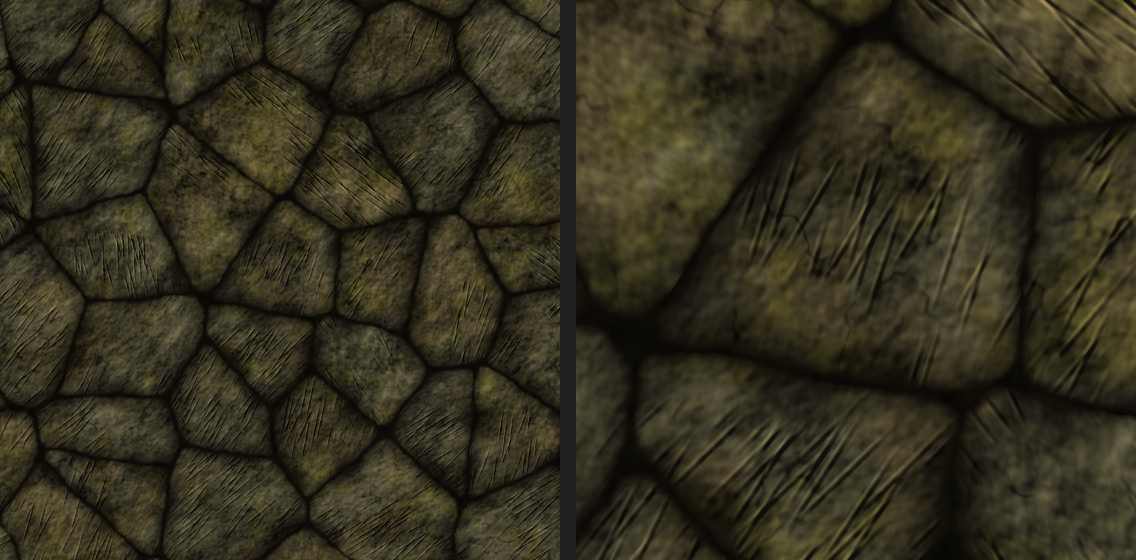
Left, the full canvas; right, a detail of the centre.
This texture is drawn by a WebGL 1 fragment shader. Its source:

```glsl
precision highp float;
// Draws a dry wall of dark, weathered, scratched field stones with narrow joints.
uniform vec2 u_resolution;

#define STONES vec2(5.0, 6.2)
#define JITTER 0.98
#define CORNER_SHARPNESS 170.0
#define EDGE_WOBBLE 0.016
#define JOINT_WIDTH 0.009
#define SHADE_WIDTH 0.036
#define GRAIN_SCALE 58.0
#define RELIEF 1.9
#define BLOTCH 1.15
#define SCRATCH_DEPTH 0.55
#define CRACK_DEPTH 0.30
#define BRIGHTNESS 0.99

const vec3 GREY_OLIVE = vec3(0.258, 0.246, 0.172);
const vec3 MOSS = vec3(0.270, 0.255, 0.105);
const vec3 RUST = vec3(0.282, 0.240, 0.138);
const vec3 JOINT = vec3(0.078, 0.066, 0.039);

float hash(vec2 p) {
  vec3 q = fract(p.xyx * 0.1031);
  q += dot(q, q.yzx + 33.33);
  return fract((q.x + q.y) * q.z);
}

vec2 hash2(vec2 p) {
  return vec2(hash(p + 17.3), hash(p + 71.9));
}

mat2 rotation(float a) {
  return mat2(cos(a), -sin(a), sin(a), cos(a));
}

float noise(vec2 p) {
  vec2 i = floor(p), f = fract(p);
  f = f * f * (3.0 - 2.0 * f);
  return mix(mix(hash(i), hash(i + vec2(1, 0)), f.x),
             mix(hash(i + vec2(0, 1)), hash(i + vec2(1, 1)), f.x), f.y);
}

float fbm(vec2 p) {
  float sum = 0.0, amplitude = 0.533;
  for (int i = 0; i < 4; i++) {
    sum += amplitude * noise(p);
    p = rotation(0.6) * p * 2.03 + 9.7;
    amplitude *= 0.5;
  }
  return sum;
}

// Centre of the stone in a grid cell; alternate rows are staggered.
vec2 stoneCentre(vec2 cell) {
  float stagger = 0.5 * mod(cell.y, 2.0) - 0.25;
  vec2 offset = JITTER * (hash2(cell) - 0.5) + vec2(stagger, 0.0);
  return (cell + 0.5 + offset) / STONES;
}

// Nearest stone, and the rounded distance to its border.
float stoneDistance(vec2 p, out vec2 stone) {
  vec2 base = floor(p * STONES);
  float nearest = 1e3;
  for (int y = -2; y <= 2; y++)
    for (int x = -2; x <= 2; x++) {
      vec2 cell = base + vec2(x, y);
      float d = distance(p, stoneCentre(cell));
      if (d < nearest) { nearest = d; stone = cell; }
    }
  vec2 own = stoneCentre(stone);
  float sum = 0.0;
  for (int y = -2; y <= 2; y++)
    for (int x = -2; x <= 2; x++) {
      if (x == 0 && y == 0) continue;
      vec2 other = stoneCentre(stone + vec2(x, y));
      float d = dot(0.5 * (own + other) - p, normalize(other - own));
      sum += exp(-CORNER_SHARPNESS * d);
    }
  return -log(sum) / CORNER_SHARPNESS;
}

// Thin tapered grooves: dark cut with a lit flank.
float scratches(vec2 p, float angle, float seed) {
  vec2 q = rotation(angle) * p * vec2(10.0, 105.0);
  q.x += hash(vec2(floor(q.y), seed));
  vec2 id = floor(q), f = fract(q), r = hash2(id + seed);
  float y = f.y - 0.5 - 0.4 * (r.x - 0.5) - 0.5 * (f.x - 0.5) * (r.y - 0.5);
  float taper = smoothstep(0.0, 0.3, f.x) * (1.0 - smoothstep(0.6, 1.0, f.x));
  float cut = 1.0 - smoothstep(0.04, 0.20, abs(y));
  float flank = 1.0 - smoothstep(0.0, 0.20, abs(y - 0.27));
  return step(0.5, r.y) * taper * (0.75 * flank - cut);
}

void main() {
  vec2 p = gl_FragCoord.xy / u_resolution.y;

  // Stone layout with uneven outlines
  vec2 wobble = vec2(fbm(p * 16.0), fbm(p * 16.0 + 40.0)) - 0.5;
  vec2 stone;
  float edge = stoneDistance(p + EDGE_WOBBLE * wobble, stone);
  vec2 local = p - stoneCentre(stone);
  vec2 trait = hash2(stone + 5.0);
  float angle = mix(0.5, 1.25, trait.x) + 1.1 * step(0.76, trait.y);

  // Chiselled grain lit from the upper left
  vec2 grainPoint = rotation(angle) * p * GRAIN_SCALE * vec2(0.75, 1.05);
  vec2 lightStep = rotation(angle) * vec2(-0.13, 0.16);
  float relief = fbm(grainPoint) - fbm(grainPoint + lightStep);
  float blotch = fbm(p * 19.0 + stone * 3.1) - 0.5;
  float speckle = noise(p * 210.0) - 0.5;

  // Groups of scratches and broken hairline cracks
  float patches = smoothstep(0.42, 0.62, noise(p * 13.0 + 3.0));
  float grooves = patches * (scratches(p, angle, 3.0) + scratches(p, angle + 0.22, 29.0));
  float vein = abs(fbm(grainPoint * 0.38 + 70.0) - 0.5);
  float crack = (1.0 - smoothstep(0.005, 0.035, vein)) * smoothstep(0.4, 0.65, noise(p * 24.0 + 80.0));

  float tone = 1.0 + BLOTCH * blotch + RELIEF * relief + 0.34 * speckle;
  tone += SCRATCH_DEPTH * grooves - CRACK_DEPTH * crack;
  tone *= 0.94 + 0.12 * trait.y + 0.3 * local.y;

  // Mineral and moss stains
  float rust = smoothstep(0.42, 0.66, fbm(p * 17.0 + 21.0) + 0.25 * (trait.x - 0.5));
  float moss = smoothstep(0.56, 0.72, fbm(p * 22.0 + 55.0) + 0.14 * (trait.y - 0.5));
  vec3 colour = mix(GREY_OLIVE, RUST, 0.6 * rust);
  colour = mix(colour, MOSS, 0.55 * moss) * max(tone, 0.22) * BRIGHTNESS;

  // Rounded, grimy rim and a ragged dirt joint
  float rim = smoothstep(0.0, SHADE_WIDTH, edge + 0.03 * blotch);
  colour *= mix(0.52, 1.0, rim);
  float worn = edge + 0.014 * blotch + 0.006 * relief;
  vec3 dirt = JOINT * (0.4 + 1.0 * fbm(p * 90.0));
  dirt *= mix(0.65, 1.0, smoothstep(0.0, 0.005, edge));
  colour = mix(dirt, colour, smoothstep(0.0005, JOINT_WIDTH, worn));
  gl_FragColor = vec4(colour, 1.0);
}
```
